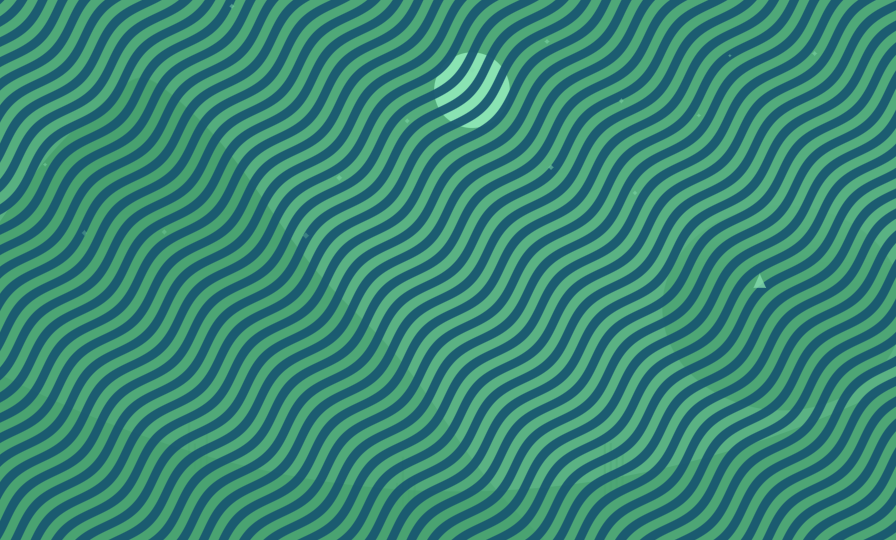
Reproduce this pattern procedurally as a Shadertoy shader.

```glsl
// Diagonal wavy stripes in teal ink over a faint green night landscape.
// The stripes are a sine-bent coordinate repeated with fract; the scene
// below is built from ridge curves, a moon disc and cell-scattered sparks.

float hash(vec2 cell) {
    return fract(sin(dot(cell, vec2(127.1, 311.7))) * 43758.5);
}

// Antialiased coverage of the inside of a signed distance.
float cover(float dist) {
    return smoothstep(0.78, -0.78, dist * iResolution.y);
}

// One tiny star in a few of the cells.
float sparks(vec2 p) {
    vec2 cell = floor(p / 0.12);
    vec2 centre = (cell + 0.2 + 0.6 * vec2(hash(cell + 3.0), hash(cell + 7.0))) * 0.12;
    float radius = 0.002 + 0.004 * hash(cell + 11.0);
    vec2 q = abs(p - centre);
    return cover((q.x + q.y - radius) * 0.7) * step(0.8, hash(cell));
}

// Faint clusters of upright reeds along the valley floor.
float reeds(vec2 p) {
    float mask = 0.0;
    for (int i = 0; i < 12; i++) {
        float group = floor(float(i) / 4.0);
        float x = 0.35 + 0.385 * group + 0.011 * mod(float(i), 4.0);
        float base = 0.06 + 0.3 * (x - 0.85) * (x - 0.85);
        float tall = 0.02 + 0.03 * hash(vec2(float(i), 5.0));
        vec2 q = abs(p - vec2(x, base + tall)) - vec2(0.002, tall);
        mask = max(mask, cover(max(q.x, q.y)));
    }
    return mask;
}

vec3 landscape(vec2 p) {
    // Sky glows toward the horizon
    vec3 shade = vec3(0.27, 0.62, 0.42);
    vec3 color = mix(vec3(0.355, 0.70, 0.515), vec3(0.31, 0.66, 0.47), smoothstep(0.5, 1.0, p.y));

    // Left mountain fading downward, right hill and valley floor
    float peak = 0.91 - 1.22 * sqrt((p.x - 0.26) * (p.x - 0.26) + 0.0012);
    float ridge = p.y - peak - 0.012 * sin(p.x * 19.0);
    float fade = mix(0.4, 0.8, smoothstep(0.1, 0.7, p.y));
    color = mix(color, shade, fade * cover(ridge * 0.63));
    float hill = length((p - vec2(1.45, 0.43)) * vec2(0.85, 1.0)) - 0.19;
    color = mix(color, shade, 0.6 * cover(hill) * smoothstep(0.66, 0.46, p.y));
    float valley = p.y - 0.09 - 0.3 * (p.x - 0.85) * (p.x - 0.85);
    color = mix(color, shade, 0.6 * cover(valley));
    color = mix(color, shade, 0.3 * reeds(p));

    // Moon
    return mix(color, vec3(0.54, 0.89, 0.70), cover(length(p - vec2(0.874, 0.833)) - 0.07));
}

// Coverage of the wavy ink stripes.
float stripes(vec2 p) {
    float phase = 6.28319 * (0.7071 * (p.x + p.y) - 1.015) / 0.245;
    float across = 0.7071 * (p.y - p.x) - 0.014 * sin(phase);
    float slope = 0.36 * cos(phase);
    float edge = 0.255 - abs(fract(across / 0.0352 + 0.435) - 0.5);
    return cover(edge * 0.0352 / sqrt(1.0 + slope * slope));
}

// Stars above the horizon and one small triangular glint.
float lights(vec2 p) {
    vec2 q = p - vec2(1.407, 0.478);
    float glint = max(abs(q.x) * 0.9 + q.y * 0.4 - 0.006, -q.y - 0.011);
    return max(0.8 * cover(glint), 0.5 * sparks(p) * smoothstep(0.45, 0.65, p.y));
}

void mainImage(out vec4 fragColor, in vec2 fragCoord) {
    vec2 p = fragCoord / iResolution.y;
    vec3 color = mix(landscape(p), vec3(0.095, 0.34, 0.44), 0.94 * stripes(p));
    color = mix(color, vec3(0.52, 0.86, 0.68), lights(p));
    fragColor = vec4(color, 1.0);
}
```
